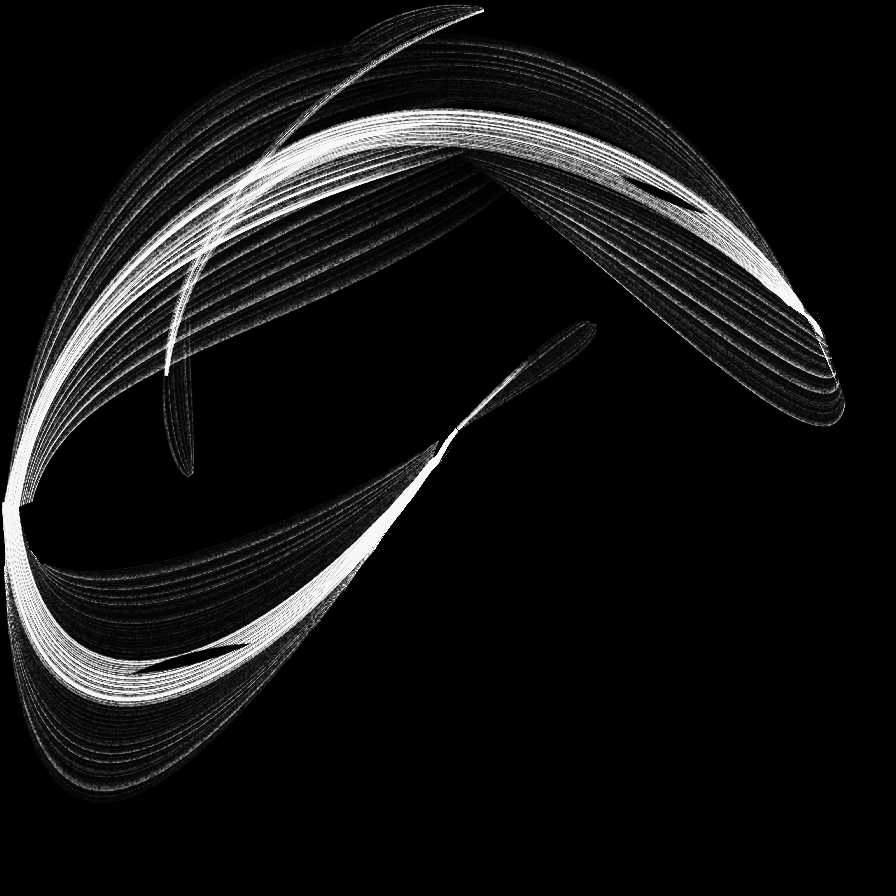
This background is drawn by a WebGL 2 fragment shader. Its source:

```glsl
#version 300 es
precision highp float;
// Draws a white strange-attractor ribbon of fine folded strands on black.

uniform vec2 u_resolution;
out vec4 outColor;

const float SPAN = 768.0;   // design units across the canvas
const int STEPS = 22;       // search steps along each ribbon

float hash(vec2 v) {
  vec3 q = fract(v.xyx * vec3(0.1031, 0.1030, 0.0973));
  q += dot(q, q.yzx + 33.33);
  return fract((q.x + q.y) * q.z);
}

// Cubic Bezier; the matrix columns are its control points.
vec2 bezier(mat4x2 c, float t) {
  float u = 1.0 - t;
  return c * vec4(u * u * u, 3.0 * u * u * t, 3.0 * u * t * t, t * t * t);
}

vec2 lowest(mat4x2 c) { return min(min(c[0], c[1]), min(c[2], c[3])); }
vec2 highest(mat4x2 c) { return max(max(c[0], c[1]), max(c[2], c[3])); }
float cross2(vec2 a, vec2 b) { return a.x * b.y - a.y * b.x; }

// Zero when p lies on the rung joining both edges at t.
float rungSide(vec2 p, mat4x2 a, mat4x2 b, float t) {
  vec2 start = bezier(a, t);
  return cross2(p - start, bezier(b, t) - start);
}

// Sharp-edged strands with a soft tail on one side.
float strandLayer(float s, float count, float blur) {
  float u = s * count + 0.35 * sin(s * 9.0 + count);
  float f = fract(u);
  float soft = clamp(blur * count, 0.02, 0.6);
  float weight = hash(vec2(floor(u), count));
  return weight * pow(f, 5.0) * smoothstep(0.0, soft, 1.0 - f);
}

// Light of a strand sheet between edges a and b; narrow parts glow more.
float ribbon(vec2 p, float px, mat4x2 a, mat4x2 b, float flux, float strands, vec2 fade) {
  if (any(lessThan(p, min(lowest(a), lowest(b)) - 3.0)) ||
      any(greaterThan(p, max(highest(a), highest(b)) + 3.0))) return 0.0;
  float light = 0.0, t0 = 0.0, f0 = rungSide(p, a, b, 0.0);
  for (int i = 1; i <= STEPS; i++) {
    float t1 = float(i) / float(STEPS);
    float f1 = rungSide(p, a, b, t1);
    if (f0 * f1 <= 0.0 && f0 != f1) {
      float slope = (f1 - f0) / (t1 - t0);
      float t = t0 - f0 / slope;
      t = clamp(t - rungSide(p, a, b, t) / slope, t0, t1);
      vec2 start = bezier(a, t);
      vec2 rung = bezier(b, t) - start;
      float s = dot(p - start, rung) / max(dot(rung, rung), 0.01);
      vec2 ahead = mix(bezier(a, t + 0.01), bezier(b, t + 0.01), s);
      vec2 along = normalize(ahead - start - s * rung + 1e-5);
      float width = max(abs(cross2(rung, along)), 1.5);
      float cover = clamp(0.5 + (0.5 - abs(s - 0.5)) * width / px, 0.0, 1.0);
      float ends = clamp(t / max(fade.x, 0.001), 0.0, 1.0)
                 * clamp((1.0 - t) / max(fade.y, 0.001), 0.0, 1.0);
      float blur = px / width;
      float body = 0.22 + 6.0 * strandLayer(s, strands, blur)
                 + 3.5 * strandLayer(s, strands * 2.7, blur);
      light += flux * body * cover * ends / width;
    }
    t0 = t1;
    f0 = f1;
  }
  return light;
}

// Soft mask of a thin lens from a to b.
float lens(vec2 p, vec2 a, vec2 b, float halfHeight, float px) {
  vec2 axis = 0.5 * (b - a);
  float len = length(axis);
  vec2 q = p - 0.5 * (a + b);
  float x = dot(q, axis) / (len * len);
  float y = cross2(axis, q) / len;
  return smoothstep(-px, px, halfHeight * (1.0 - x * x) - abs(y));
}

// Lower sweep, from the pinch round to the left edge, and the small tip loop.
float lowerSweep(vec2 p, float px) {
  mat4x2 innerFaint = mat4x2(391, 367, 290, 440, 60, 530, 25, 470);
  mat4x2 inner = mat4x2(391, 367, 245, 560, 40, 665, 16, 435);
  mat4x2 outer = mat4x2(393, 369, 240, 610, 10, 725, 2, 430);
  mat4x2 outerFaint = mat4x2(394, 370, 215, 620, 5, 910, 2, 430);
  float d = ribbon(p, px, innerFaint, inner, 8.0, 9.0, vec2(0.0, 0.1));
  d += ribbon(p, px, inner, outer, 62.0, 8.0, vec2(0));
  d += ribbon(p, px, outer, outerFaint, 8.0, 8.0, vec2(0.15, 0.0));
  d += ribbon(p, px, mat4x2(391, 367, 440, 315, 485, 275, 503, 275),
              mat4x2(393, 369, 450, 335, 520, 300, 511, 278), 4.0, 6.0, vec2(0));
  d += ribbon(p, px, mat4x2(391, 367, 410, 347, 435, 321, 455, 306),
              mat4x2(393, 369, 413, 350, 436, 327, 456, 309), 5.0, 2.0, vec2(0.0, 0.3));
  return d * (1.0 - lens(p, vec2(112, 578), vec2(217, 551), 5.0, px));
}

// Upper arch: left fan, bright crest and the fans around the right tip.
float upperArch(vec2 p, float px) {
  float d = ribbon(p, px, mat4x2(3, 440, 30, 190, 160, 10, 380, 32),
                   mat4x2(28, 430, 60, 300, 280, 290, 440, 160), 25.0, 13.0, vec2(0.0, 0.35));
  d += ribbon(p, px, mat4x2(2, 438, 30, 280, 170, 100, 390, 92),
              mat4x2(16, 438, 40, 260, 190, 190, 400, 130), 32.0, 7.0, vec2(0.0, 0.2));
  d += ribbon(p, px, mat4x2(200, 160, 320, 40, 590, 80, 705, 290),
              mat4x2(180, 200, 300, 70, 530, 115, 700, 285), 54.0, 9.0, vec2(0.3, 0.0));
  d *= 1.0 - lens(p, vec2(530, 150), vec2(606, 184), 4.0, px);
  d += ribbon(p, px, mat4x2(330, 30, 480, 20, 620, 70, 725, 350),
              mat4x2(330, 100, 420, 70, 580, 100, 705, 285), 8.0, 9.0, vec2(0.3, 0.0));
  d += ribbon(p, px, mat4x2(380, 125, 530, 140, 690, 250, 706, 285),
              mat4x2(430, 160, 560, 260, 715, 425, 725, 345), 15.0, 10.0, vec2(0.2, 0.0));
  return d;
}

// Crossing tail: two bright threads, the top arc and the hanging loop.
float crossingTail(vec2 p, float px) {
  float d = ribbon(p, px, mat4x2(415, 8, 250, 60, 140, 210, 141, 322),
                   mat4x2(415, 10, 258, 66, 146, 214, 144, 322), 4.5, 2.0, vec2(0));
  d += ribbon(p, px, mat4x2(320, 110, 200, 135, 150, 230, 141, 322),
              mat4x2(320, 118, 210, 146, 156, 236, 144, 322), 6.0, 2.0, vec2(0.2, 0.0));
  d += ribbon(p, px, mat4x2(415, 7, 370, -5, 310, 20, 290, 45),
              mat4x2(415, 10, 360, 20, 330, 42, 290, 70), 3.0, 4.0, vec2(0.0, 0.4));
  d += ribbon(p, px, mat4x2(141, 318, 135, 350, 145, 405, 162, 409),
              mat4x2(165, 250, 160, 300, 168, 350, 166, 405), 3.0, 4.0, vec2(0.3, 0.0));
  return d;
}

void main() {
  vec2 uv = gl_FragCoord.xy / u_resolution;
  vec2 p = vec2(uv.x, 1.0 - uv.y) * SPAN;   // y runs downward here
  float px = SPAN / min(u_resolution.x, u_resolution.y);
  float d = lowerSweep(p, px) + upperArch(p, px) + crossingTail(p, px);
  // Dusty grain in the thin parts, solid white in the dense ones.
  float grain = 0.4 + 1.2 * hash(floor(uv * 512.0));
  d *= mix(grain, 1.0, smoothstep(0.2, 1.0, d));
  outColor = vec4(vec3(0.97 * min(d, 1.0)), 1.0);
}
```
